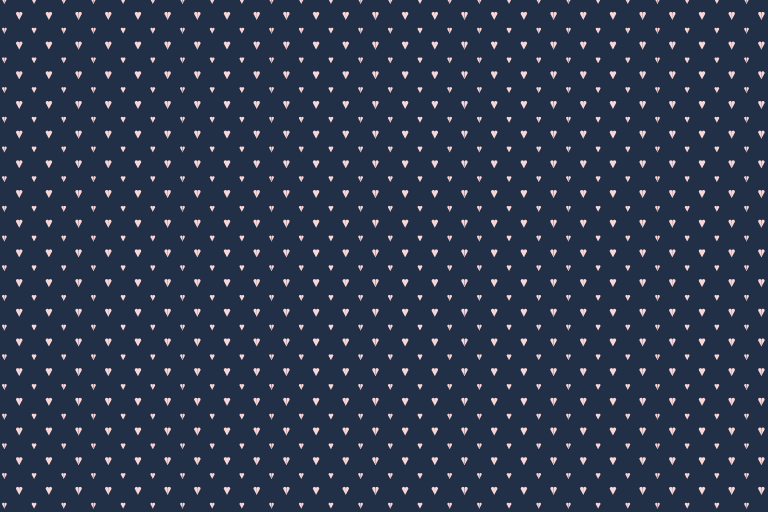
Write a Shadertoy shader that draws this pattern.

```glsl
// Staggered rows of large and small pink hearts on a navy ground.

const float REPEATS_ACROSS = 25.87;
const vec2 LARGE_ANCHOR = vec2(0.647, 0.717);
const vec2 SMALL_ANCHOR = LARGE_ANCHOR + 0.5;
const float LARGE_HEIGHT = 0.256;
const float SMALL_HEIGHT = 0.187;

const vec3 NAVY = vec3(0.13, 0.19, 0.28);
const vec3 PINK = vec3(0.98, 0.84, 0.84);

// Distance to a line from a to b whose radius grows from ra to rb
float taperedLine(vec2 p, vec2 a, vec2 b, float ra, float rb) {
    vec2 pa = p - a;
    vec2 ba = b - a;
    float along = clamp(dot(pa, ba) / dot(ba, ba), 0.0, 1.0);
    return length(pa - ba * along) - mix(ra, rb, along);
}

// Slender heart about one unit tall: a tapered lobe mirrored about x = 0
float heart(vec2 p) {
    p.x = abs(p.x);
    return taperedLine(p, vec2(0.0, -0.48), vec2(0.2, 0.28), 0.03, 0.22);
}

// Coverage of a square lattice of hearts, one per unit cell
float heartLattice(vec2 cell, vec2 anchor, float height, float pixel) {
    vec2 local = fract(cell - anchor + 0.5) - 0.5;
    float dist = heart(local / height) * height;
    return clamp(0.5 - dist / pixel, 0.0, 1.0);
}

void mainImage(out vec4 fragColor, in vec2 fragCoord) {
    // One unit is one repeat; a pixel is measured in the same unit
    float pixel = REPEATS_ACROSS / iResolution.x;
    vec2 cell = fragCoord * pixel;

    float large = heartLattice(cell, LARGE_ANCHOR, LARGE_HEIGHT, pixel);
    float small = heartLattice(cell, SMALL_ANCHOR, SMALL_HEIGHT, pixel);

    fragColor = vec4(mix(NAVY, PINK, max(large, small)), 1.0);
}
```
